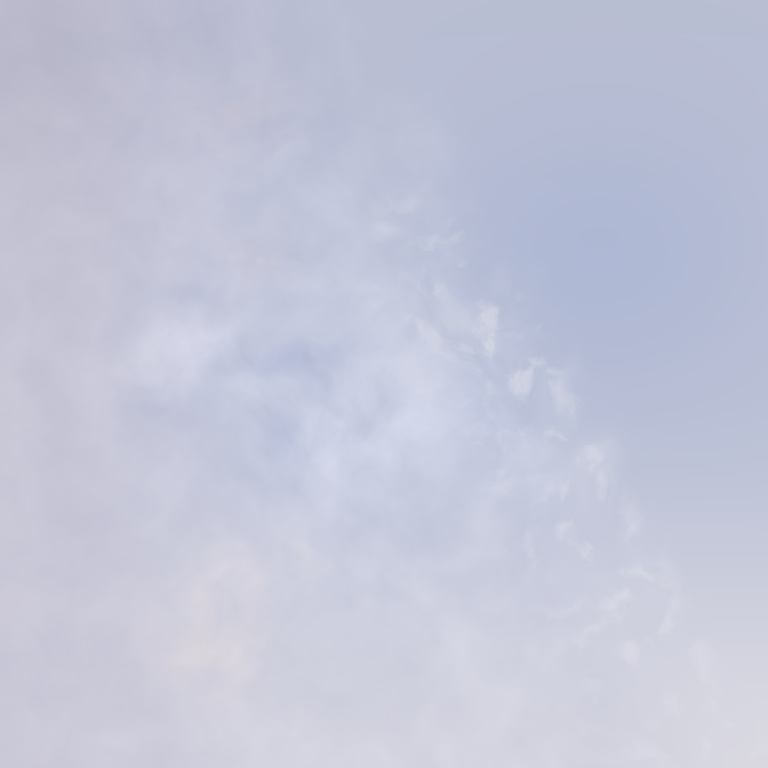
A WebGL 1 fragment shader for this texture:

```glsl
precision highp float;
uniform vec2 u_resolution;

vec2 gradientAt(vec2 cell) {
  float angle = 6.2832 * fract(sin(dot(cell, vec2(127.1, 311.7))) * 43758.55);
  return vec2(cos(angle), sin(angle));
}

float gradientNoise(vec2 p) {
  vec2 i = floor(p), f = fract(p);
  vec2 w = f * f * f * (f * (f * 6.0 - 15.0) + 10.0);
  float a = dot(gradientAt(i), f);
  float b = dot(gradientAt(i + vec2(1, 0)), f - vec2(1, 0));
  float c = dot(gradientAt(i + vec2(0, 1)), f - vec2(0, 1));
  float d = dot(gradientAt(i + vec2(1, 1)), f - vec2(1, 1));
  return mix(mix(a, b, w.x), mix(c, d, w.x), w.y);
}

float fbm(vec2 p) {
  float sum = 0.0, amplitude = 0.6;
  for (int i = 0; i < 6; i++) {
    sum += amplitude * gradientNoise(p);
    p = mat2(1.6, 1.2, -1.2, 1.6) * p + 7.3;
    amplitude *= 0.52;
  }
  return sum;
}

// Soft elliptical spot
float spot(vec2 p, vec2 center, vec2 radius) {
  vec2 d = (p - center) / radius;
  return exp(-dot(d, d));
}

// Clear sky: pale horizon, blue heart on the right, grey top
vec3 clearSky(vec2 p) {
  vec3 color = mix(vec3(0.855, 0.852, 0.885), vec3(0.735, 0.757, 0.839), smoothstep(-0.02, 0.5, p.y));
  color = mix(color, vec3(0.725, 0.745, 0.825), smoothstep(0.5, 1.0, p.y));
  return mix(color, vec3(0.675, 0.715, 0.828), 0.8 * spot(p, vec2(0.78, 0.67), vec2(0.24, 0.19)));
}

// Thin overcast veil: mauve at the left, blue-white in the middle
vec3 veil(vec2 p) {
  vec3 left = mix(vec3(0.79, 0.785, 0.845), vec3(0.735, 0.73, 0.8), smoothstep(0.45, 1.0, p.y));
  vec3 middle = mix(vec3(0.83, 0.83, 0.878), vec3(0.77, 0.79, 0.868), smoothstep(0.0, 0.45, p.y));
  middle = mix(middle, vec3(0.735, 0.75, 0.835), smoothstep(0.55, 1.0, p.y));
  return mix(left, middle, smoothstep(0.0, 0.45, p.x));
}

void main() {
  vec2 p = gl_FragCoord.xy / u_resolution;
  vec2 warp = vec2(fbm(p * 5.0), fbm(p * 5.0 + 19.0));
  vec2 q = p + 0.06 * warp;
  float broad = fbm(q * 6.0 + 3.0);
  float fine = fbm(q * 17.0 + 11.0);

  // Diagonal cloud bank, ragged along its right edge
  float inside = 1.0 - 0.54 * p.y - p.x;
  float bank = smoothstep(-0.06, 0.18, inside + 0.12 * broad + 0.07 * fine);
  vec3 color = mix(clearSky(p), veil(p), bank);

  // Mottled light and shade, calmer toward the corners
  float calm = mix(0.5, 1.0, spot(p, vec2(0.45, 0.5), vec2(0.35, 0.4)));
  color += bank * calm * (0.055 * broad + 0.04 * fine) * vec3(1.1, 1.0, 0.75);

  // Bright billows and blue gaps
  float billows = spot(q, vec2(0.46, 0.45), vec2(0.13, 0.08))
                + 0.8 * spot(q, vec2(0.26, 0.54), vec2(0.09, 0.05));
  color += 0.026 * billows * (1.0 + 2.0 * fine);
  float gaps = spot(q, vec2(0.37, 0.52), vec2(0.07, 0.022))
             + 0.8 * spot(q, vec2(0.24, 0.47), vec2(0.06, 0.035))
             + 0.7 * spot(q, vec2(0.36, 0.42), vec2(0.035, 0.05))
             + 0.7 * spot(q, vec2(0.24, 0.61), vec2(0.05, 0.02))
             + 0.6 * spot(q, vec2(0.62, 0.45), vec2(0.05, 0.05));
  color -= gaps * vec3(0.05, 0.042, 0.022);

  // Peach light caught in the left clouds
  float warm = spot(q, vec2(0.28, 0.19), vec2(0.07, 0.08))
             + 0.7 * spot(q, vec2(0.35, 0.67), vec2(0.05, 0.04))
             + 0.6 * spot(q, vec2(0.31, 0.87), vec2(0.07, 0.06))
             + 0.6 * spot(q, vec2(0.38, 0.27), vec2(0.03, 0.03));
  color += warm * (0.7 + 1.5 * fine) * vec3(0.038, 0.016, -0.012);

  // Small curdled puffs following the edge of the bank
  float puffNoise = fbm(p * 21.0 + 1.5 * warp + 5.0);
  float belt = smoothstep(-0.04, 0.03, inside) * (1.0 - smoothstep(0.07, 0.27, inside));
  belt *= 1.0 - smoothstep(0.55, 0.85, p.y);
  float puffs = belt * smoothstep(0.0, 0.4, puffNoise + 0.25 * broad);
  puffs += 0.6 * spot(q, vec2(0.505, 0.7), vec2(0.022, 0.018))
         + 0.6 * spot(q, vec2(0.61, 0.585), vec2(0.035, 0.018))
         + 0.5 * spot(q, vec2(0.64, 0.33), vec2(0.016, 0.025))
         + 0.6 * spot(q, vec2(0.765, 0.4), vec2(0.035, 0.03));
  color = mix(color, vec3(0.865, 0.87, 0.905), 0.6 * clamp(puffs, 0.0, 1.0));

  gl_FragColor = vec4(color, 1.0);
}
```
